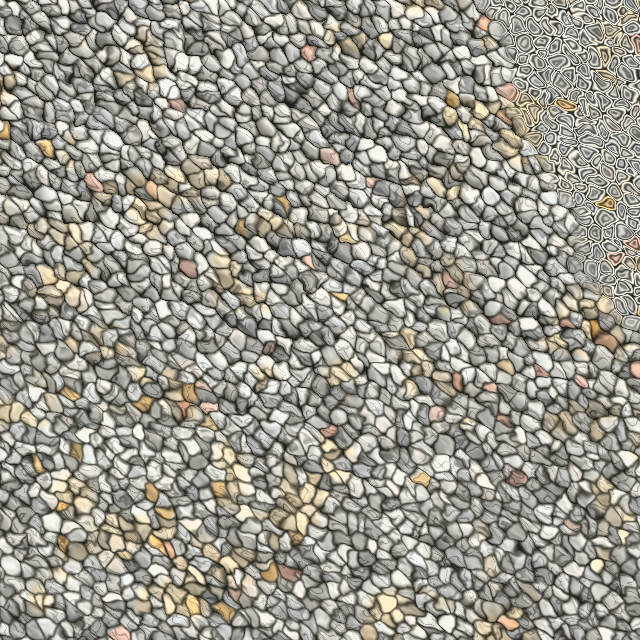
Write a Shadertoy shader that draws this texture.

```glsl
// Fine pale gravel: small rounded stones with dark gaps, slanted relief and warm stains.

float hash(vec2 p) {
    return fract(sin(dot(p, vec2(127.1, 311.7))) * 43758.5453);
}

vec2 hash2(vec2 p) {
    return vec2(hash(p), hash(p + 57.3));
}

float noise(vec2 p) {
    vec2 cell = floor(p), f = fract(p);
    f = f * f * (3.0 - 2.0 * f);
    return mix(mix(hash(cell), hash(cell + vec2(1, 0)), f.x),
               mix(hash(cell + vec2(0, 1)), hash(cell + vec2(1, 1)), f.x), f.y);
}

// Voronoi stone: rounded border distance; also gives its id and the offset from its centre
float stone(vec2 p, out vec2 id, out vec2 offset) {
    vec2 base = floor(p);
    float nearest = 9.0;
    for (int y = -1; y <= 1; y++)
    for (int x = -1; x <= 1; x++) {
        vec2 cell = base + vec2(x, y);
        vec2 d = p - cell - 0.05 - 0.9 * hash2(cell);
        if (dot(d, d) < nearest) {
            nearest = dot(d, d);
            id = cell;
            offset = d;
        }
    }
    // Soft minimum over all borders rounds the corners
    float sum = 0.0;
    for (int y = -2; y <= 2; y++)
    for (int x = -2; x <= 2; x++) {
        vec2 cell = id + vec2(x, y);
        if (x == 0 && y == 0) continue;
        vec2 d = p - cell - 0.05 - 0.9 * hash2(cell);
        float border = dot(0.5 * (offset + d), normalize(offset - d));
        sum += exp(-14.0 * abs(border));
    }
    return -log(sum) / 14.0;
}

void mainImage(out vec4 fragColor, in vec2 fragCoord) {
    vec2 uv = fragCoord / iResolution.xy;

    // Stones stretched along a falling diagonal, with a wobbling outline
    vec2 p = 46.0 * vec2(0.86 * dot(uv, vec2(0.77, -0.64)), 1.14 * dot(uv, vec2(0.64, 0.77)));
    p += 0.55 * (vec2(noise(p * 1.3), noise(p * 1.3 + 31.7)) - 0.5);
    p += 0.16 * (vec2(noise(p * 3.1 + 9.0), noise(p * 3.1 + 71.0)) - 0.5);

    vec2 id, offset;
    float edge = stone(p, id, offset);
    float pick = hash(id + 13.1);
    float upper = smoothstep(0.25, 0.75, uv.y + 0.25 * (noise(uv * 5.0) - 0.5));

    // Body, relief and fine creases
    float body = smoothstep(-0.06, 0.19, edge);
    float bright = 0.62 + 0.34 * hash(id) + 0.15 * step(0.9, pick) * (1.0 - 0.6 * upper);
    float tone = mix(0.23, bright, body);
    tone += mix(0.12, 0.38, upper) * offset.y;
    float crease = abs(noise(p * vec2(1.9, 3.2) + 17.0) - 0.5);
    tone -= 0.24 * (1.0 - smoothstep(0.0, 0.13, crease)) * body * step(pick, 0.75);
    tone += 0.2 * (noise(p * vec2(2.4, 4.0)) - 0.5);
    tone += 0.14 * (noise(p * vec2(0.35, 0.7) + 40.0) - 0.5);

    // Harsher double contours in the upper right corner
    float ring = 0.6 - 0.44 * cos((edge + 0.04) * 30.0) * exp(-2.5 * max(edge, 0.0));
    ring += 0.2 * (noise(p * 3.0 + 5.0) - 0.5);
    float rim = uv.x - 0.74 - 0.43 * (1.0 - uv.y) + 0.06 * (noise(uv * 18.0) - 0.5);
    float corner = smoothstep(-0.015, 0.03, rim) * smoothstep(0.44, 0.54, uv.y);
    tone = clamp(mix(tone, ring, corner), 0.13, 0.97);

    // Cool grey stones, creamy pale ones, and scattered ochre or reddish stains
    vec3 color = tone * mix(vec3(0.99, 1.0, 0.985), vec3(1.02, 1.0, 0.95), hash(id + 3.7));
    color -= vec3(0.0, 0.0, 0.025) * (1.0 - body);
    float stain = smoothstep(0.6, 0.85, noise(uv * 17.0 + 4.0)) * step(0.4, pick);
    color *= mix(vec3(1.0), vec3(1.05, 0.98, 0.86), stain);
    float ochre = smoothstep(0.955, 0.985, hash(id + 8.9)) * smoothstep(0.7, 0.4, abs(offset.x));
    vec3 tint = mix(vec3(1.08, 0.93, 0.68), vec3(1.08, 0.9, 0.84), step(0.5, hash(id + 21.0)));
    color *= mix(vec3(1.0), tint, ochre);

    fragColor = vec4(clamp(color, 0.0, 1.0), 1.0);
}
```
